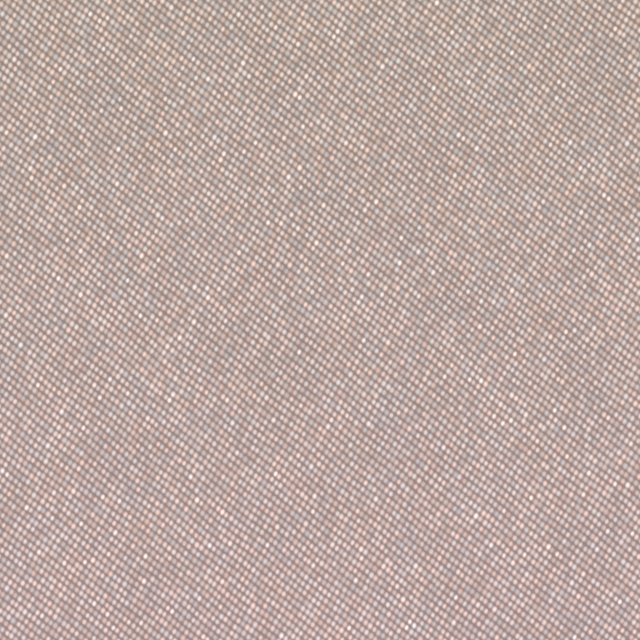
Give the GLSL for this texture, as a WebGL 2 fragment shader.

```glsl
#version 300 es
precision highp float;
// Fine satin twill: short slanted stitches in rose beige with pale, pink and blue glints.

uniform vec2 u_resolution;
out vec4 fragColor;

#define ACROSS_STITCH vec2(100.0, -56.0) // stitch count gradient across a stitch
#define ALONG_STITCH vec2(57.0, 73.0)    // stitch count gradient along a stitch
#define STITCH_SIZE vec2(0.90, 0.95)
#define EDGE_SOFTNESS 0.60
#define GAP_COLOR vec3(0.648, 0.574, 0.550)
#define THREAD_COLOR vec3(0.890, 0.820, 0.792)
#define RIB_DEPTH 0.045
#define SHADE_VARIATION 0.18
#define TINT_VARIATION 0.09
#define GLINT_SHARE 0.05
#define WOBBLE 0.0008

float hash(vec2 p) {
  vec3 h = fract(p.xyx * vec3(0.1031, 0.1030, 0.0973));
  h += dot(h, h.yzx + 33.33);
  return fract((h.x + h.y) * h.z);
}

// Broad uneven patches from layered sines, about -1 to 1.
float patches(vec2 p) {
  float sum = 0.0;
  float weight = 0.5;
  for (int i = 0; i < 4; i++) {
    sum += weight * sin(p.x + 1.7 * sin(p.y)) * cos(p.y - 1.3 * sin(p.x));
    p = mat2(1.5, 1.1, -1.1, 1.5) * p + 2.3;
    weight *= 0.6;
  }
  return sum;
}

// Soft oval stitch, with a little wear in its position and length.
float stitchMask(vec2 local, vec2 id, float pixel) {
  vec2 shift = vec2(hash(id + 17.0), hash(id + 41.0)) - 0.5;
  vec2 size = STITCH_SIZE * (0.9 + 0.2 * hash(id + 73.0));
  float radius = length((local - vec2(0.2, 0.1) * shift) / size);
  float soft = max(EDGE_SOFTNESS, pixel);
  return 1.0 - smoothstep(0.36 - 0.5 * soft, 0.36 + 0.5 * soft, radius);
}

// Thread colour: shade, pink-to-blue tint and rare bright glints.
vec3 threadColor(vec2 id) {
  float shade = 1.0 + SHADE_VARIATION * (hash(id) - 0.5);
  float tint = TINT_VARIATION * (hash(id + 113.0) - 0.5);
  float glint = step(1.0 - GLINT_SHARE, hash(id + 197.0));
  return THREAD_COLOR * shade + tint * vec3(1.0, -0.2, -0.8) + 0.10 * glint;
}

void main() {
  vec2 uv = gl_FragCoord.xy / u_resolution;
  float pixel = length(ACROSS_STITCH) / min(u_resolution.x, u_resolution.y);

  // Slanted stitch grid with slightly uneven yarns.
  vec2 cloth = uv + WOBBLE * vec2(sin(uv.y * 43.0 + 3.0 * sin(uv.x * 9.0)),
                                  sin(uv.x * 37.0 + 2.0 * sin(uv.y * 11.0)));
  vec2 grid = vec2(dot(cloth, ACROSS_STITCH), dot(cloth, ALONG_STITCH));
  vec2 cell = floor(grid);

  // Blend the stitches of the neighbouring cells where their soft sides meet.
  vec3 threads = vec3(0.0);
  float cover = 0.0;
  for (int j = -1; j <= 1; j++) {
    for (int i = -1; i <= 1; i++) {
      vec2 id = cell + vec2(i, j);
      float mask = stitchMask(grid - id - 0.5, id, pixel);
      threads += mask * threadColor(id);
      cover += mask;
    }
  }

  // The ground is darkest in the furrows between the twill ribs.
  vec3 ground = GAP_COLOR - RIB_DEPTH * cos(6.2832 * grid.y);
  vec3 color = mix(ground, threads / max(cover, 0.001), min(cover, 1.0));

  // Warm grey at the top, mauve at the bottom, and gentle cloudiness.
  color += mix(vec3(0.008, -0.005, 0.010), vec3(-0.014, -0.008, -0.018), uv.y);
  color *= 1.0 + 0.023 * patches(uv * 13.0);
  color += 0.007 * patches(uv * 21.0 + 5.0) * vec3(1.0, 0.0, -1.0);

  fragColor = vec4(clamp(color, 0.0, 1.0), 1.0);
}
```
